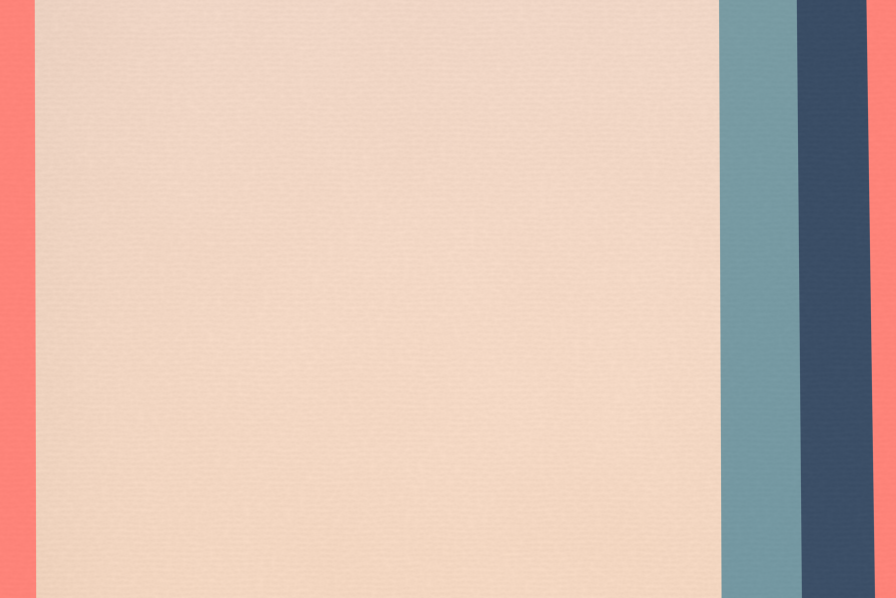
A Shadertoy shader for this background:

```glsl
// Sheets of ribbed craft paper: a wide cream panel beside teal, navy and coral strips.

vec2 hash2(vec2 p) {
    vec3 q = fract(p.xyx * vec3(0.1031, 0.1030, 0.0973));
    q += dot(q, q.yzx + 33.33);
    return fract((q.xx + q.yz) * q.zy);
}

// Distance to the nearest scattered cell point
float cellular(vec2 p) {
    vec2 cell = floor(p), local = fract(p);
    float nearest = 2.0;
    for (int y = -1; y <= 1; y++)
        for (int x = -1; x <= 1; x++) {
            vec2 offset = vec2(x, y);
            vec2 delta = offset + hash2(cell + offset) - local;
            nearest = min(nearest, dot(delta, delta));
        }
    return sqrt(nearest);
}

// Broad, soft unevenness of the sheet
float mottling(vec2 p) {
    float sum = 0.0, weight = 0.5;
    for (int i = 0; i < 4; i++) {
        sum += weight * sin(p.x + 1.7 * sin(p.y)) * sin(p.y + 1.3 * sin(p.x * 0.8));
        p = mat2(1.4, 1.2, -1.2, 1.4) * p + 2.3;
        weight *= 0.6;
    }
    return sum;
}

// Fine horizontal ribs broken up by elongated fibres
float paperGrain(vec2 p) {
    float wobble = 0.7 * sin(p.x * 23.0 + p.y * 9.0) + 0.5 * sin(p.x * 71.0 - p.y * 31.0);
    float ribs = sin(p.y * 690.0 + wobble);
    float fibres = cellular(p * vec2(85.0, 150.0)) - 0.5;
    float specks = cellular(p * vec2(210.0, 260.0) + 17.0) - 0.5;
    return 0.25 * ribs + 0.9 * fibres + 0.6 * specks;
}

// Smooth step across a slightly slanted vertical edge
float rightOf(vec2 uv, float bottomX, float topX) {
    float pixel = 1.0 / iResolution.x;
    return smoothstep(-0.75 * pixel, 0.75 * pixel, uv.x - mix(bottomX, topX, uv.y));
}

void mainImage(out vec4 fragColor, in vec2 fragCoord) {
    vec2 uv = fragCoord / iResolution.xy;
    vec2 p = fragCoord / iResolution.y;

    // Sheet colours with gentle changes of light
    vec3 coral = vec3(0.995, 0.515, 0.475);
    vec3 cream = mix(vec3(0.957, 0.843, 0.757), vec3(0.945, 0.842, 0.778), uv.y);
    cream += 0.012 * exp(-5.0 * dot(uv - vec2(0.5, 0.45), uv - vec2(0.5, 0.45))) - 0.006;
    cream -= 0.018 * exp(-(uv.x - 0.04) * 12.0) * step(0.035, uv.x);
    vec3 teal = mix(vec3(0.455, 0.595, 0.635), vec3(0.475, 0.610, 0.640), uv.y);
    vec3 navy = mix(vec3(0.235, 0.310, 0.405), vec3(0.225, 0.300, 0.395), uv.y);

    // Strips from left to right
    float creamMask = rightOf(uv, 0.0404, 0.0388);
    float tealMask = rightOf(uv, 0.8053, 0.8025);
    float navyMask = rightOf(uv, 0.8950, 0.8893);
    float coralMask = rightOf(uv, 0.9766, 0.9670);
    vec3 color = mix(coral, cream, creamMask);
    color = mix(color, teal, tealMask);
    color = mix(color, navy, navyMask);
    color = mix(color, coral, coralMask);

    // Texture is strongest on the cream sheet
    float creamOnly = creamMask * (1.0 - tealMask);
    color += paperGrain(p) * mix(0.013, 0.020, creamOnly);
    color += mottling(p * 6.0) * vec3(0.004, 0.006, 0.007) * creamOnly;

    fragColor = vec4(clamp(color, 0.0, 1.0), 1.0);
}
```
